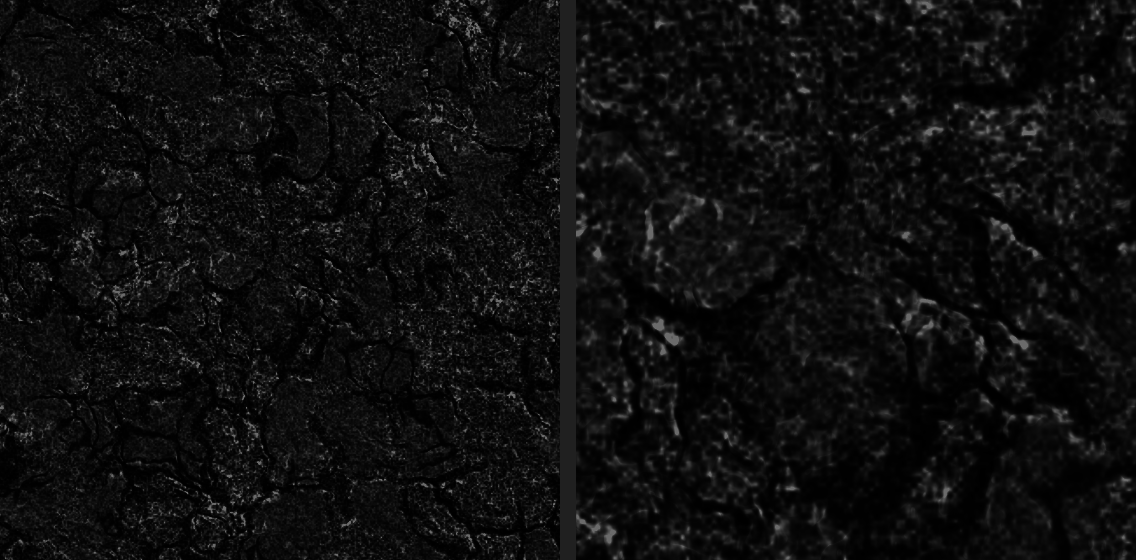
Left, the full canvas; right, a detail of the centre.
Give the GLSL for this texture, as a Shadertoy shader.

```glsl
// Near-black rough rock: rounded plates split by broken black cracks,
// with flaky grain and a few pale, streaked glints. Warped cell noise gives
// the plates; one sloped light and layered noise set the brightness.

float hash(vec2 p) {
    vec3 q = fract(vec3(p.xyx) * 0.1031);
    q += dot(q, q.yzx + 33.33);
    return fract((q.x + q.y) * q.z);
}

float noise(vec2 p) {
    vec2 i = floor(p), f = fract(p);
    f = f * f * (3.0 - 2.0 * f);
    return mix(mix(hash(i), hash(i + vec2(1, 0)), f.x),
               mix(hash(i + vec2(0, 1)), hash(i + vec2(1, 1)), f.x), f.y);
}

float ridge(vec2 p) {
    return 1.0 - abs(2.0 * noise(p) - 1.0);
}

float fbm(vec2 p) {
    float sum = 0.0, amp = 0.5;
    for (int i = 0; i < 5; i++) {
        sum += amp * noise(p);
        p = mat2(1.6, 1.2, -1.2, 1.6) * p + 17.3;
        amp *= 0.5;
    }
    return sum;
}

// Cell noise: x = gap between the two nearest centres, y = cell identity
vec2 plates(vec2 p) {
    vec2 cell = floor(p);
    float nearest = 9.0, second = 9.0, id = 0.0;
    for (int y = -1; y <= 1; y++)
    for (int x = -1; x <= 1; x++) {
        vec2 c = cell + vec2(x, y);
        vec2 centre = c + 0.1 + 0.8 * vec2(hash(c + 7.1), hash(c + 43.7));
        float d = length(p - centre);
        if (d < nearest) {
            second = nearest;
            nearest = d;
            id = hash(c + 91.3);
        } else {
            second = min(second, d);
        }
    }
    return vec2(second - nearest, id);
}

// x = height, y = crack depth, z = plate identity, w = distance to plate rim
vec4 surface(vec2 p) {
    vec2 warp = vec2(fbm(p * 9.0 + 3.0), fbm(p * 9.0 + 51.0)) - 0.5;
    vec2 q = p + 0.16 * warp;
    vec2 large = plates(q * vec2(8.5, 7.0) + 20.0);
    vec2 small = plates(q * vec2(17.0, 14.0) + 60.0);

    // Cracks open along some stretches of the borders and fade out elsewhere
    float wideOpen = smoothstep(0.36, 0.66, noise(p * 10.0 + 5.0));
    float thinOpen = smoothstep(0.46, 0.75, noise(p * 14.0 + 80.0));
    float crack = max(wideOpen * (1.0 - smoothstep(0.04, 0.06 + 0.10 * wideOpen, large.x)),
                      thinOpen * (1.0 - smoothstep(0.04, 0.06 + 0.13 * thinOpen, small.x)));

    // Lumps, wrinkles that follow the warp, and raised plates
    float height = fbm(p * 26.0 + 4.0 * warp)
                 + 0.18 * pow(ridge(q * vec2(26.0, 34.0) + 12.0), 3.0)
                 + 0.26 * smoothstep(0.0, 0.22, large.x) * wideOpen
                 + 0.16 * smoothstep(0.0, 0.28, small.x) * thinOpen;
    return vec4(height, crack, large.y, large.x);
}

void mainImage(out vec4 fragColor, in vec2 fragCoord) {
    vec2 p = fragCoord / min(iResolution.x, iResolution.y);
    vec4 rock = surface(p);
    float slope = rock.x - surface(p + vec2(0.0018, 0.0026)).x;

    // Smooth plate interiors sit among rough, flaky ground
    float smoothPlate = smoothstep(0.5, 0.65, rock.z) * smoothstep(0.08, 0.25, rock.w);
    float rough = mix(1.0, 0.6, smoothPlate);

    // Flaky grain, pulled along by a small swirl
    vec2 swirl = vec2(fbm(p * 24.0 + 11.0), fbm(p * 24.0 + 37.0)) - 0.5;
    vec2 g = p + 0.03 * swirl;
    float grain = 0.8 * noise(g * 165.0) + 1.4 * noise(p * 320.0 + 9.0) - 1.1;
    float thread = pow(ridge(g * vec2(85.0, 105.0) + 70.0), 5.0);
    float fleck = smoothstep(0.66, 0.86, noise(g * vec2(240.0, 190.0) + 33.0));

    // Pale glints: small clusters, broken into short streaks
    float cluster = smoothstep(0.60, 0.84, noise(p * 13.0 + 30.0));
    vec2 s = mat2(0.95, 0.3, -0.3, 0.95) * (p + 0.04 * swirl);
    float streak = smoothstep(0.42, 0.75, noise(s * vec2(190.0, 60.0)));
    float glint = cluster * streak * smoothstep(0.4, 0.6, noise(g * 45.0 + 15.0));

    // Brightness is summed as exposure, then made linear in tone
    float exposure = rough * (2.0 * grain + 0.5 * (thread - 0.25) + 0.5 * fleck)
                   + 8.5 * rough * slope
                   + 0.4 * (fbm(p * 5.0 + 8.0) - 0.48)
                   + 0.1 * (rock.z - 0.5)
                   + 0.1 * cluster + 1.4 * glint
                   - 1.9 * rock.y;
    float tone = min(0.042 * exp(exposure), 0.42);
    fragColor = vec4(vec3(tone), 1.0);
}
```
